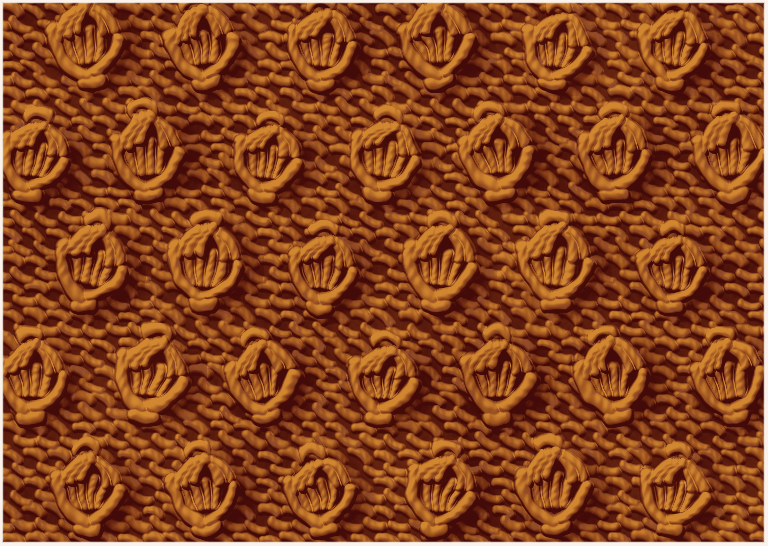
A Shadertoy shader for this pattern:

```glsl
// Knitted amber fabric: staggered rows of open bobbles on a purl-bump ground.
// Every stitch is a bent yarn strand in a height field, which is then lit
// from the upper left and coloured through a warm ramp.

const vec2 PITCH = vec2(0.2137, 0.204);   // bobble spacing
const float BOBBLE = 0.068;               // bobble radius
const float ROW = 0.0255;                 // purl row height

vec2 hash2(vec2 p) {
    vec3 q = fract(p.xyx * vec3(0.1031, 0.1030, 0.0973));
    q += dot(q, q.yzx + 33.33);
    return fract((q.xx + q.yz) * q.zy);
}

float gradientNoise(vec2 p) {
    vec2 i = floor(p), f = fract(p), u = f * f * (3.0 - 2.0 * f), e = vec2(1, 0);
    float a = dot(hash2(i) - 0.5, f);
    float b = dot(hash2(i + e.xy) - 0.5, f - e.xy);
    float c = dot(hash2(i + e.yx) - 0.5, f - e.yx);
    float d = dot(hash2(i + e.xx) - 0.5, f - e.xx);
    return 2.0 * mix(mix(a, b, u.x), mix(c, d, u.x), u.y);
}

// Rounded profile (0..1) of twisted yarn bent from a to b
float strand(vec2 p, vec2 a, vec2 b, float bend, float r) {
    float len = distance(a, b);
    vec2 u = (b - a) / len;
    vec2 q = vec2(dot(p - a, u), dot(p - a, vec2(-u.y, u.x)));
    float t = clamp(q.x / len, 0.0, 1.0);
    float slope = 4.0 * bend * (1.0 - 2.0 * t) / len;
    q.y = (q.y - 4.0 * bend * t * (1.0 - t)) * inversesqrt(1.0 + slope * slope);
    vec2 d = vec2(q.x - t * len, q.y) / r;
    float ply = cos(6.2832 * (0.7 * q.x + 0.5 * q.y) / r);
    return max(0.0, 1.0 - dot(d, d)) * (0.95 + 0.05 * ply);
}

// Keeps the higher surface; x is height, y is the yarn profile
vec2 layOver(vec2 under, float profile, float r, float lift) {
    float h = r * profile + lift * smoothstep(0.0, 0.6, profile);
    return h > under.x ? vec2(h, profile) : under;
}

// Staggered rows of separate, slanting purl bumps
vec2 purlGround(vec2 p) {
    vec2 size = vec2(PITCH.x / 5.0 / ROW, 1.0);
    vec2 q = p / ROW, surface = vec2(0);
    float row = floor(q.y);
    for (float j = -1.0; j <= 1.0; j++) {
        float odd = mod(row + j, 2.0);
        float col = floor(q.x / size.x - 0.5 * odd);
        for (float i = -1.0; i <= 1.0; i++) {
            vec2 id = vec2(col + i, row + j), rnd = hash2(id + 70.0) - 0.5;
            vec2 c = (id + 0.5 + vec2(0.5 * odd, 0)) * size + rnd * vec2(0.4, 0.25);
            vec2 reach = vec2(0.55, -0.27 + 0.3 * rnd.x);
            float s = strand(q, c - reach, c + reach, mix(0.13, -0.13, odd), 0.41 + 0.1 * rnd.y);
            surface = layOver(surface, s, 0.42, 0.0);
        }
    }
    return surface * vec2(ROW, 1);
}

// One bobble in its own units: ring of ropes around a fan of strands
vec2 bobble(vec2 p, vec2 rnd) {
    vec2 s = vec2(0);
    for (float k = 0.0; k < 4.0; k++) {
        float x = -0.5 + 0.34 * k + 0.15 * (rnd.x - 0.5);
        s = layOver(s, strand(p, vec2(0.6 * x, -0.45), vec2(x, 0.3), 0.0, 0.15), 0.16, 0.07);
    }
    for (float k = 0.0; k < 2.0; k++) {
        vec2 a = vec2(0.8 - 0.3 * k, 0.25 - 0.05 * k);
        s = layOver(s, strand(p, a, vec2(0.32 - 0.1 * k, 0.85), -0.08, 0.18), 0.18, 0.12);
    }
    s = layOver(s, strand(p, vec2(-0.78, 0.4), vec2(-0.1, -0.88), -0.22, 0.23), 0.22, 0.18);
    s = layOver(s, strand(p, vec2(0.12, -0.82), vec2(0.88, 0.0), -0.14, 0.21), 0.22, 0.18);
    // Slanting cap
    for (float k = 0.0; k < 3.0; k++) {
        vec2 a = vec2(-0.7 + 0.27 * k, 0.15 + 0.1 * k);
        vec2 b = vec2(-0.2 + 0.19 * k, 0.82 + 0.15 * (rnd.y - 0.5) + 0.05 * k);
        s = layOver(s, strand(p, a, b, 0.06, 0.18), 0.18, 0.2);
    }
    // Foot and top loop
    s = layOver(s, strand(p, vec2(-0.2, -1.02), vec2(0.24, -1.0), -0.06, 0.25), 0.22, 0.18);
    return layOver(s, strand(p, vec2(-0.3, 1.12), vec2(0.26, 1.16), 0.14, 0.18), 0.16, 0.1);
}

// Height, yarn profile and broad shade
vec3 fabric(vec2 p) {
    p += 0.006 * vec2(gradientNoise(p * 17.0), gradientNoise(p * 17.0 + 40.0));
    float row = floor((0.926 - p.y) / PITCH.y + 0.5), odd = mod(row, 2.0);
    float x0 = mix(0.161, 0.057, odd);
    float col = clamp(floor((p.x - x0) / PITCH.x + 0.5), 0.0, 5.0 + odd);
    vec2 rnd = hash2(vec2(col, row) + 11.0);
    vec2 centre = vec2(x0 + col * PITCH.x, 0.9185 - row * PITCH.y);
    vec2 q = (p - centre - 0.012 * (rnd - 0.5)) / (BOBBLE * mix(0.94, 1.05, rnd.y));
    float turn = 0.4 * (rnd.x - 0.5);
    q = mat2(cos(turn), sin(turn), -sin(turn), cos(turn)) * q;
    q += 0.12 * vec2(gradientNoise(p * 28.0), gradientNoise(p * 28.0 + 9.0));
    vec2 ground = purlGround(p) * smoothstep(0.5, 0.95, length(q));
    vec2 knot = bobble(q, rnd) * vec2(BOBBLE, 1);
    float halo = 1.0 - smoothstep(0.75, 1.5, length(q - vec2(0.28, -0.12)));
    return knot.x > ground.x ? vec3(knot, 1.1) : vec3(ground, 0.93 - 0.45 * halo);
}

vec3 yarnRamp(float t) {
    vec3 c = mix(vec3(0.26, 0.04, 0.03), vec3(0.44, 0.17, 0.07), smoothstep(0.05, 0.36, t));
    c = mix(c, vec3(0.62, 0.33, 0.12), smoothstep(0.3, 0.66, t));
    return mix(c, vec3(0.82, 0.53, 0.19), smoothstep(0.6, 1.0, t));
}

void mainImage(out vec4 fragColor, in vec2 fragCoord) {
    vec2 p = fragCoord / iResolution.y, e = vec2(0.004, 0);
    vec3 s = fabric(p);
    vec2 slope = vec2(fabric(p + e.xy).x, fabric(p + e.yx).x) - s.x;
    // Light, crevices and cast shadow
    vec3 normal = normalize(vec3(-slope / e.x, 1.25));
    float light = max(0.0, dot(normal, normalize(vec3(-0.35, 0.6, 0.72))));
    float crevice = mix(0.3, 1.0, smoothstep(0.0, 0.65, s.y));
    float shadow = smoothstep(0.003, 0.025, fabric(p + vec2(-0.012, 0.016)).x - s.x);
    float tone = (0.08 + 0.92 * light) * crevice * s.z * (1.0 - 0.5 * shadow);
    tone += 0.12 * gradientNoise(p * 5.0) + 0.04 * gradientNoise(p * 130.0);
    vec3 color = yarnRamp(tone);
    // Dusty brown tint in the half-lit yarn
    float dusty = smoothstep(-0.1, 0.3, gradientNoise(p * 45.0));
    dusty *= smoothstep(0.3, 0.45, tone) * (1.0 - smoothstep(0.6, 0.75, tone));
    color = mix(color, vec3(0.56, 0.29, 0.17), 0.8 * dusty);
    // Pale margin
    vec2 size = vec2(iResolution.x / iResolution.y, 1.0);
    vec2 inset = min(p - vec2(0.0055, 0.0075), size - vec2(0.0075, 0.0055) - p);
    float pixel = 1.0 / iResolution.y;
    float inside = smoothstep(-pixel, pixel, min(inset.x, inset.y));
    fragColor = vec4(mix(vec3(0.98, 0.95, 0.92), color, inside), 1.0);
}
```
